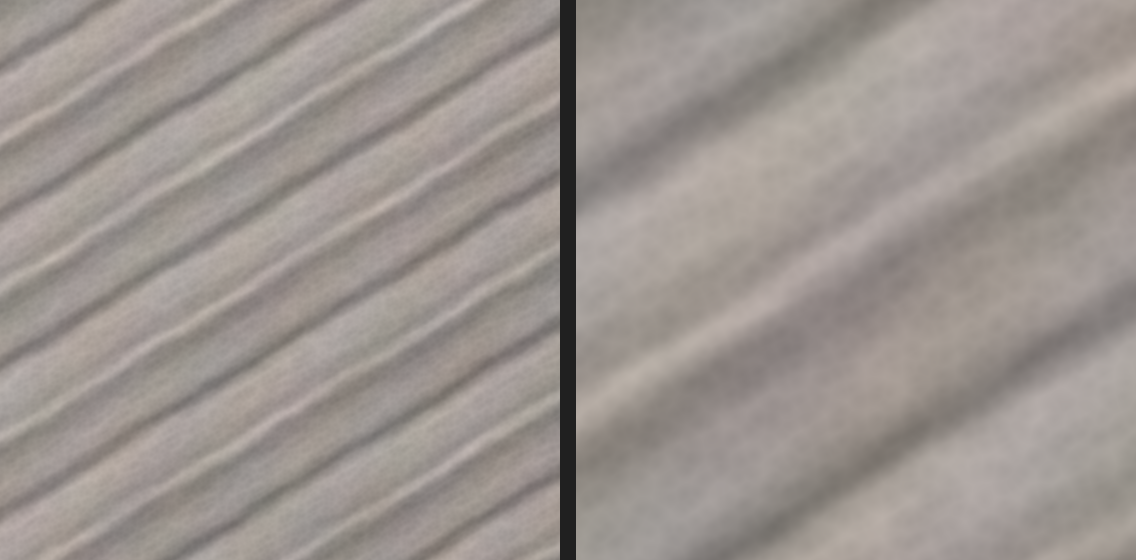
Left: the whole. Right: its middle third, enlarged.
Reproduce this texture procedurally as a three.js fragment shader.

```glsl
varying vec2 vUv;

vec2 hash2(vec2 p) {
  return fract(sin(vec2(dot(p, vec2(127.1, 311.7)), dot(p, vec2(269.5, 183.3)))) * 4375.85);
}

// Distance to the nearest scattered point, centred near zero
float cellular(vec2 p) {
  vec2 cell = floor(p);
  float nearest = 2.0;
  for (int y = -1; y <= 1; y++) {
    for (int x = -1; x <= 1; x++) {
      vec2 corner = cell + vec2(float(x), float(y));
      nearest = min(nearest, length(corner + hash2(corner) - p));
    }
  }
  return nearest - 0.45;
}

// Soft bump that wraps around one repeat
float bump(float phase, float center, float width) {
  float d = abs(fract(phase - center + 0.5) - 0.5) / width;
  return exp(-d * d);
}

// Brightness across one pleat, from groove to groove
float pleat(float phase, float ridgeGain) {
  float tone = 0.602;
  tone -= 0.115 * bump(phase, 0.0, 0.06);
  tone += 0.055 * bump(phase, 0.11, 0.065);
  tone += 0.055 * bump(phase, 0.23, 0.13);
  tone -= 0.025 * bump(phase, 0.40, 0.06);
  tone += 0.115 * ridgeGain * bump(phase, 0.49, 0.05);
  tone -= 0.070 * bump(phase, 0.60, 0.085);
  tone += 0.030 * bump(phase, 0.84, 0.09);
  return tone;
}

void main() {
  // Axes running along and across the slanted pleats
  float along = dot(vUv, vec2(0.854, 0.521));
  float across = 1.0 - vUv.y + 0.61 * vUv.x;

  // Slight waver of the folds
  float waver = 0.0025 * sin(along * 17.0 + across * 9.0)
              + 0.0015 * sin(along * 43.0 - across * 21.0)
              + 0.0008 * sin(along * 91.0 + across * 37.0);
  float phase = (across + waver - 0.652) / 0.267;

  // Each ridge differs in strength and fades along its length
  float seed = hash2(vec2(floor(phase), 3.0)).x;
  float ridgeGain = 0.85 + 0.2 * seed + 0.15 * sin(along * 14.0 + seed * 6.28);
  float tone = pleat(phase, ridgeGain);

  // Long fibres, mottling and fine grain
  tone += 0.036 * cellular(vec2(along * 13.0, across * 62.0));
  tone += 0.034 * cellular(vec2(along * 34.0, across * 46.0) + 17.0);
  tone += 0.030 * cellular(vUv * 95.0 + 41.0);
  tone += 0.008 * sin(along * 11.0 + 2.0 * sin(across * 13.0));

  // Duller toward the lower right
  tone -= 0.022 * smoothstep(0.7, 1.6, vUv.x + 1.0 - vUv.y);

  // Warm grey with faint rosy and greenish patches
  vec3 color = tone * vec3(1.03, 0.98, 0.948);
  float tint = sin(vUv.x * 13.0 + 2.0 * sin(vUv.y * 9.0)) * sin(vUv.y * 17.0 + vUv.x * 6.0)
             + 0.8 * cellular(vUv * 14.0 + 5.0);
  color += tint * vec3(0.008, -0.003, -0.002);
  color.b += 0.010 * sin(along * 19.0 + across * 33.0);
  gl_FragColor = vec4(color, 1.0);
}
```
